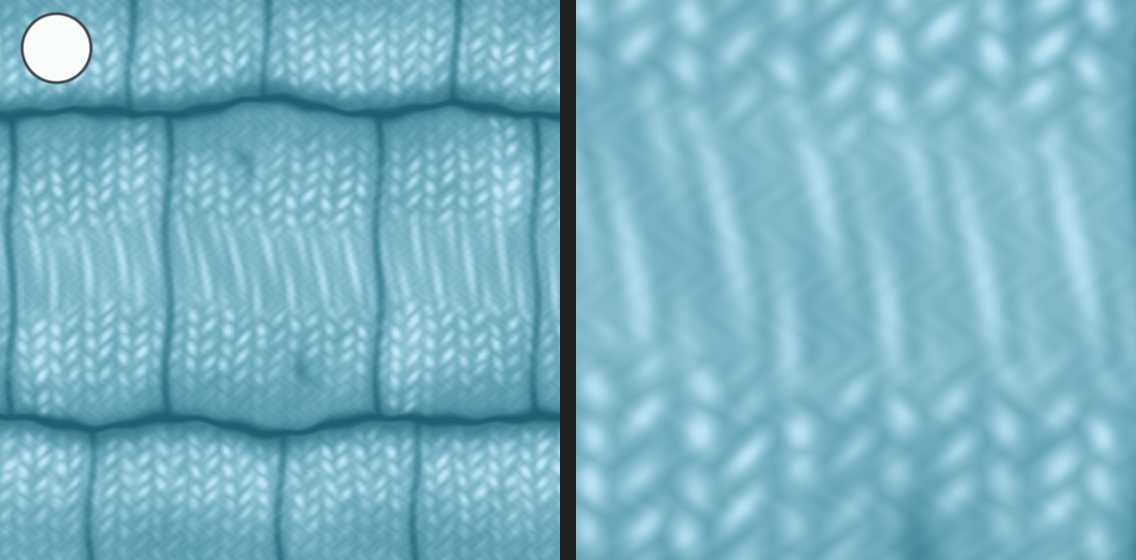
Left, the full canvas; right, a detail of the centre.
A WebGL 1 fragment shader for this texture:

```glsl
precision highp float;
uniform vec2 u_resolution;

#define DEEP vec3(0.13, 0.38, 0.46)
#define SHADE vec3(0.36, 0.61, 0.69)
#define PALE vec3(0.69, 0.87, 0.93)
#define WHITE vec3(0.98, 0.99, 0.99)
#define RIM vec3(0.25, 0.27, 0.28)
#define CENTER vec2(0.488, 0.525)
#define STITCH vec2(0.030, 0.031)
#define SEAM_WIDTH 0.013
#define FOLD_WIDTH 0.008
#define DOT vec3(0.101, 0.914, 0.059)
#define RIM_WIDTH 0.005

float hash(vec2 p) {
  return fract(sin(dot(p, vec2(127.1, 311.7))) * 4375.85);
}

float bell(float x, float width) {
  x /= width;
  return exp(-x * x);
}

// Layered sines: soft uneven light on the cloth
float drift(vec2 p) {
  return 0.5 * sin(p.x * 13.0 + 2.0 * sin(p.y * 11.0))
       + 0.3 * sin(p.y * 31.0 + 3.0 * sin(p.x * 17.0))
       + 0.2 * sin(p.x * 67.0 - p.y * 43.0);
}

// Cellular noise with slanted dashes as cells
float stitches(vec2 p) {
  vec2 g = p / STITCH;
  vec2 cell = floor(g);
  float light = 0.0;
  for (int j = -1; j <= 1; j++) {
    for (int i = -1; i <= 1; i++) {
      vec2 id = cell + vec2(float(i), float(j));
      float side = mod(id.x, 2.0);
      vec2 jitter = vec2(hash(id), hash(id + 19.0)) - 0.5;
      vec2 d = g - id - 0.5 - jitter * vec2(0.2, 0.35);
      d.y += 0.4 * side - 0.2;
      d.x -= d.y * mix(0.55, -0.25, side);
      float dash = exp(-dot(d * d, vec2(11.0, 6.0)));
      light = max(light, dash * (0.6 + 0.4 * hash(id + 7.0)));
    }
  }
  return light;
}

// Long ribs pulled tight
float streaks(vec2 p) {
  float rib = 0.5 + 0.5 * cos(6.2832 * p.x / STITCH.x + 1.2 * sin(p.y * 23.0));
  return rib * (0.55 + 0.45 * sin(p.x * 91.0 + p.y * 37.0));
}

// Height of the scalloped seam above the center
float seamHeight(float x) {
  return 0.268 + 0.032 * bell(x + 0.01, 0.11) + 0.022 * bell(x - 0.32, 0.09)
       + 0.010 * bell(x + 0.34, 0.10) + 0.002 * sin(x * 83.0);
}

float clothTone(vec2 p) {
  // Half-turn symmetry about the center
  vec2 q = p - CENTER;
  if (q.y < 0.0) q = -q;
  float depth = seamHeight(q.x) - q.y;
  float middle = step(0.0, depth);

  // Alternating narrow and wide panels
  float bend = 0.005 * sin(q.y * 24.0);
  vec3 layout = mix(vec3(-0.254, 0.241, 0.58), vec3(-0.188, 0.376, 0.656), middle);
  float u = mod(q.x + bend - layout.x, layout.z);
  float second = step(layout.y, u);
  float width = mix(layout.y, layout.z - layout.y, second);
  float pos = u - second * layout.y;
  float edge = min(pos, width - pos);
  float s = 2.0 * pos / width - 1.0;
  float wide = step(0.31, width);
  float inside = smoothstep(0.0, 0.035, edge);

  // Knit texture, leaning out near the panel sides
  vec2 warp = vec2(0.005 * sin(p.y * 19.0 + p.x * 5.0), 0.006 * sin(p.x * 21.0));
  vec2 knit = p + warp;
  float light = drift(p);
  float tight = middle * (1.0 - smoothstep(0.04, 0.11, q.y + 0.025 * light));
  float fibre = mix(stitches(knit) - 0.38, 0.55 * streaks(knit) - 0.2, tight);
  float ribs = streaks(knit) - 0.35;

  // Middle band: smooth caps near the seams, bright corner columns
  float column = middle * (1.0 - wide) * bell(s - 0.62, 0.3) * smoothstep(0.05, 0.13, q.y);
  float body = smoothstep(0.02, 0.13, depth);
  float hollow = wide * bell(length(q - vec2(-0.04, 0.20)), 0.07);
  float band = 0.08 + 0.50 * body + 0.30 * column - 0.22 * hollow;
  float bandKnit = (0.12 + 0.88 * max(body, column)) * (1.0 - 0.75 * hollow);

  // Outer bands: bright beside the seam, dimmer far away
  float away = -depth;
  float glow = smoothstep(0.005, 0.045, away) * (1.0 - smoothstep(0.09, 0.23, away));
  float outer = 0.18 + 0.55 * glow + 0.25 * ribs * glow;
  float outerKnit = 0.3 + 0.65 * glow;

  float tone = mix(outer, band, middle);
  tone += fibre * 1.05 * mix(outerKnit, bandKnit, middle) * (0.35 + 0.65 * inside);
  tone += 0.12 * light * inside + 0.04 * sin(p.x * 310.0 + 4.0 * sin(p.y * 120.0));

  // Folds between panels, with a soft shadow
  tone -= 0.65 * bell(edge, FOLD_WIDTH) + 0.22 * bell(edge, 0.024);

  // Curved dimple in the wide panel
  float arc = abs(length(q - vec2(-0.092, 0.166)) - 0.048);
  tone -= 0.50 * middle * bell(arc, 0.014) * bell(length(q - vec2(-0.048, 0.184)), 0.034);

  // Seam shadow spreads further into the outer bands
  float thickness = SEAM_WIDTH * (1.0 + 0.3 * sin(q.x * 37.0));
  float shadow = max(bell(depth, thickness), 0.55 * bell(depth, mix(0.036, 0.018, middle)));
  return mix(tone, -1.05, shadow);
}

void main() {
  vec2 p = gl_FragCoord.xy / u_resolution;
  float soft = 1.2 / min(u_resolution.x, u_resolution.y);

  float tone = clamp(clothTone(p), -1.0, 1.7);
  vec3 color = mix(SHADE, DEEP, max(-tone, 0.0));
  color = mix(color, PALE, clamp(tone, 0.0, 1.0));
  color = mix(color, WHITE, max(tone - 1.0, 0.0));

  // Rimmed white dot
  float d = length(p - DOT.xy) - DOT.z;
  color = mix(color, RIM, 1.0 - smoothstep(-soft, soft, d - RIM_WIDTH));
  color = mix(color, WHITE, 1.0 - smoothstep(-soft, soft, d));

  gl_FragColor = vec4(color, 1.0);
}
```
